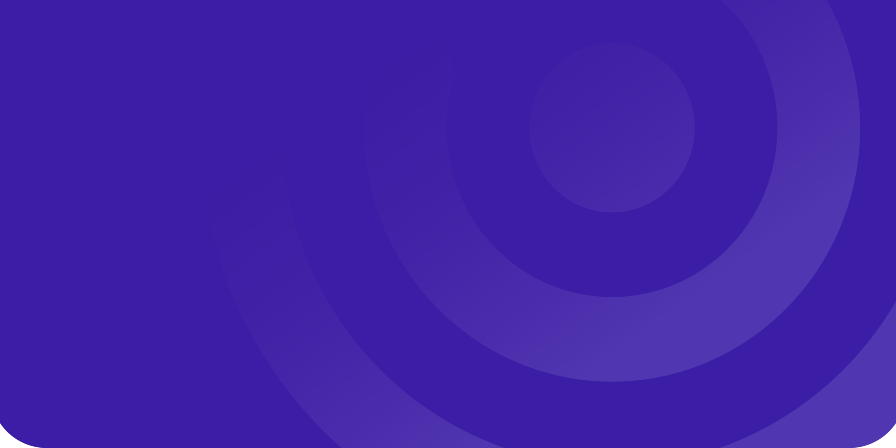
A WebGL 1 fragment shader for this background:

```glsl
precision highp float;
// Violet card with rounded lower corners and a disc inside two fading rings.

uniform vec2 u_resolution;

const vec3 VIOLET = vec3(0.231, 0.118, 0.647);
const vec3 PLUM   = vec3(0.285, 0.125, 0.645);
const vec3 LILAC  = vec3(0.314, 0.212, 0.690);
const vec3 PAPER  = vec3(1.0);

const vec2  RING_CENTER = vec2(1.366, 0.715);
const vec2  RING_UNIT   = vec2(0.1846, 0.1890); // disc radii
const float CAP_ANGLE   = 2.878;                // rounded start of the inner ring

// Soft coverage of a signed distance, one pixel wide.
float cover(float dist, float pixel) {
  return 1.0 - smoothstep(-0.5 * pixel, 0.5 * pixel, dist);
}

float disc(vec2 q, float radius) {
  return length(q) - radius;
}

float ring(vec2 q, float radius, float halfWidth) {
  return abs(length(q) - radius) - halfWidth;
}

// Ring whose upper left part is cut off with a round cap.
float cappedRing(vec2 q, float radius, float halfWidth, float angle) {
  vec2 capDir = vec2(cos(angle), sin(angle));
  bool beyondCap = q.x < 0.0 && q.x * capDir.y - q.y * capDir.x > 0.0;
  return beyondCap ? disc(q - radius * capDir, halfWidth)
                   : ring(q, radius, halfWidth);
}

// Card that runs past the sides and the top; only its lower corners show.
float card(vec2 p, float radius) {
  vec2 corner = vec2(abs(p.x - 1.0) - 0.896, radius - p.y);
  return length(max(corner, 0.0)) - radius;
}

void main() {
  // Canvas units: width 2, height 1.
  vec2 p = gl_FragCoord.xy / u_resolution * vec2(2.0, 1.0);
  float pixel = 1.0 / u_resolution.y;

  // Concentric shapes, measured in disc radii.
  vec2 q = (p - RING_CENTER) / RING_UNIT;
  float shapes = min(disc(q, 1.0), cappedRing(q, 2.5, 0.5, CAP_ANGLE));
  shapes = min(shapes, ring(q, 4.5, 0.5));

  // Diagonal fade, strongest at the lower right.
  float fade = clamp(0.69 * p.x - 0.96 * p.y + 0.255, 0.0, 1.0);
  vec3 tint = mix(PLUM, LILAC, fade);
  float shapeCover = cover(shapes, pixel / RING_UNIT.y);
  vec3 color = mix(VIOLET, tint, fade * shapeCover);

  color = mix(PAPER, color, cover(card(p, 0.125), pixel));
  gl_FragColor = vec4(color, 1.0);
}
```
